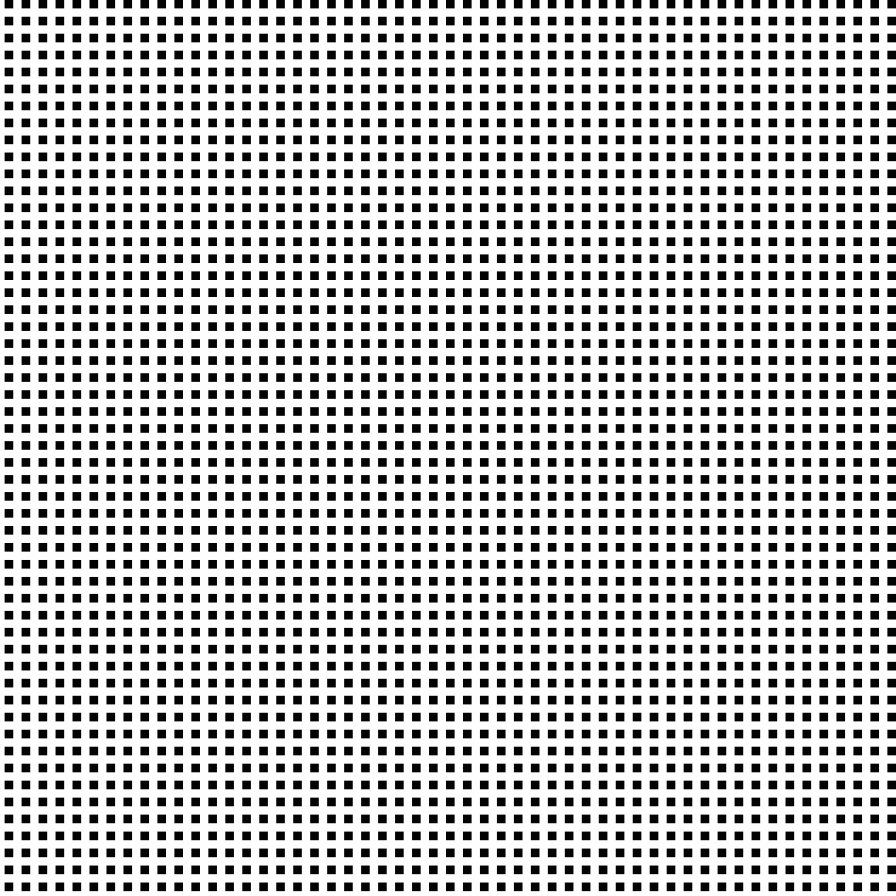
Give the GLSL for this pattern, as a three.js fragment shader.

```glsl
// Regular grid of small black squares on a near-white ground.
varying vec2 vUv;

const float REPEATS = 52.78;            // cells across and up the canvas
const vec2 FIRST_CENTER = vec2(0.526, 0.54); // lower-left square, in cells
const float SQUARE_SIDE = 0.508;        // side of a square, in cells
const vec3 GROUND = vec3(0.995);
const vec3 INK = vec3(0.01);

// Covered fraction of a sample footprint along each axis.
vec2 bandCoverage(vec2 offset, float halfWidth, vec2 footprint) {
  return clamp((halfWidth - abs(offset)) / footprint + 0.5, 0.0, 1.0);
}

void main() {
  vec2 grid = vUv * REPEATS;
  vec2 footprint = max(fwidth(grid), vec2(0.0001));

  // Offset from the nearest square centre.
  vec2 offset = fract(grid - FIRST_CENTER + 0.5) - 0.5;

  // A square is where a column band and a row band overlap.
  vec2 bands = bandCoverage(offset, 0.5 * SQUARE_SIDE, footprint);
  gl_FragColor = vec4(mix(GROUND, INK, bands.x * bands.y), 1.0);
}
```
